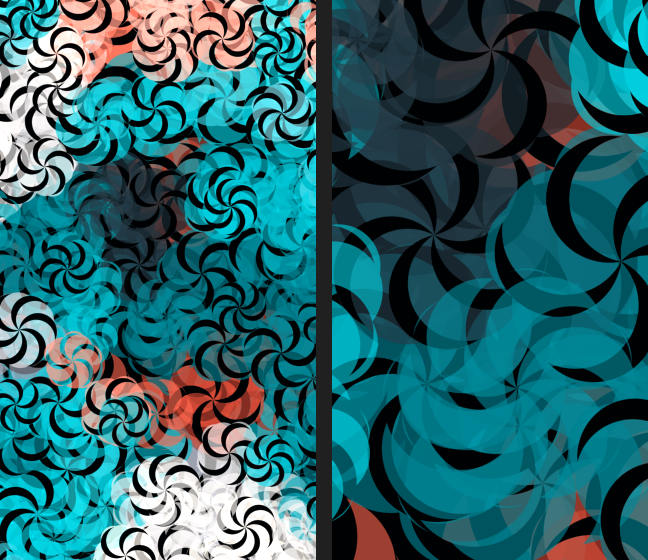
Left: the whole. Right: its middle third, enlarged.
A Shadertoy shader for this pattern:

```glsl
// Layers of translucent pinwheel flowers in teal, pale grey and coral on black.

const float PI = 3.14159265;
const int LAYERS = 7;
const float CELL_LARGE = 0.35;    // grid pitch of the lowest layer, in canvas widths
const float CELL_SMALL = 0.165;   // grid pitch of the top layer
const float JITTER = 0.7;         // scatter of centres inside their cells
const float LOBE_DISTANCE = 0.61; // centre of a round lobe, in flower radii
const float ARC_RADIUS = 0.465;   // circles through the hub that bound the sickles
const float SICKLE_TURN = 0.36;   // angle between the two arcs of a sickle
const float OPACITY = 0.8;
const float GLOW = 0.17;          // light added where flowers overlap
const float DARK_CUTS = 0.55;     // share of flowers whose sickles are black
const vec2 HOLLOW = vec2(0.43, 0.60);

const vec3 BLACK = vec3(0.0, 0.005, 0.01);
const vec3 INK = vec3(0.09, 0.15, 0.18);
const vec3 DEEP_TEAL = vec3(0.0, 0.41, 0.46);
const vec3 TEAL = vec3(0.0, 0.66, 0.71);
const vec3 AQUA = vec3(0.32, 0.87, 0.88);
const vec3 SLATE = vec3(0.58, 0.76, 0.80);
const vec3 MAUVE = vec3(0.48, 0.51, 0.57);
const vec3 SILVER = vec3(0.79, 0.78, 0.78);
const vec3 CREAM = vec3(0.94, 0.91, 0.87);
const vec3 RUST = vec3(0.65, 0.22, 0.16);
const vec3 CORAL = vec3(0.94, 0.43, 0.34);
const vec3 BLUSH = vec3(0.98, 0.68, 0.62);

vec3 hash3(vec3 p) {
    p = fract(p * vec3(0.1031, 0.1030, 0.0973));
    p += dot(p, p.yxz + 33.33);
    return fract((p.xxy + p.yxx) * p.zyx);
}

float noise(vec2 p, float seed) {
    vec2 i = floor(p), f = fract(p);
    f = f * f * (3.0 - 2.0 * f);
    float a = hash3(vec3(i, seed)).x;
    float b = hash3(vec3(i + vec2(1, 0), seed)).x;
    float c = hash3(vec3(i + vec2(0, 1), seed)).x;
    float d = hash3(vec3(i + vec2(1, 1), seed)).x;
    return mix(mix(a, b, f.x), mix(c, d, f.x), f.y);
}

vec2 rotate(vec2 p, float a) {
    float c = cos(a), s = sin(a);
    return vec2(c * p.x - s * p.y, s * p.x + c * p.y);
}

float disc(vec2 p, float centre, float radius, float blur) {
    return 1.0 - smoothstep(-blur, blur, length(p - vec2(centre, 0)) - radius);
}

// x: lit petals, y: overlap of lobes, z: sickles cut between petals
vec3 flower(vec2 p, float petals, float blur) {
    float sector = 2.0 * PI / petals;
    float lobeRadius = LOBE_DISTANCE * sin(PI / petals) * 1.09;
    p = rotate(p, -sector * round(atan(p.y, p.x) / sector));
    float lit = 0.0, total = 0.0, cut = 0.0;
    for (int k = -2; k <= 2; k++) {
        vec2 q = rotate(p, float(k) * sector);
        float lobe = disc(q, LOBE_DISTANCE, lobeRadius, blur);
        float arc = disc(q, ARC_RADIUS, ARC_RADIUS, blur);
        float turned = disc(rotate(q, -SICKLE_TURN), ARC_RADIUS, ARC_RADIUS, blur);
        lit = max(lit, max(lobe, turned));
        total += lobe;
        cut = max(cut, arc * (1.0 - turned));
    }
    return vec3(lit * (1.0 - cut), clamp(total - 1.0, 0.0, 1.0), cut);
}

vec3 ramp(vec3 shade, vec3 middle, vec3 light, float t) {
    return mix(mix(shade, middle, smoothstep(0.25, 0.55, t)), light, smoothstep(0.6, 0.9, t));
}

// Colour family and lightness follow the position of the flower's centre
vec3 flowerTint(vec2 c, float aspect, float level, vec3 rnd) {
    vec2 uv = vec2(c.x, c.y / aspect);
    float ends = smoothstep(0.06, 0.34, abs(uv.y - 0.46));
    float corner = smoothstep(0.5, 0.9, uv.x) * (1.0 - smoothstep(0.15, 0.35, uv.y));
    float light = 0.16 + 0.42 * ends - 0.25 * corner + 0.2 * level;
    light += 0.5 * (noise(c * 3.5, 3.0) - 0.5) + 0.3 * (rnd.x - 0.5);
    float warm = noise(c * 3.6, 17.0) + 0.16 * (uv.x - 0.5);
    float pale = noise(c * 3.0, 29.0) + 0.32 * (ends - 0.5) - 0.3 * (uv.x - 0.5);

    vec3 tint = ramp(DEEP_TEAL, TEAL, mix(AQUA, SLATE, step(0.5, rnd.y)), light);
    if (pale > 0.64) tint = ramp(MAUVE, SILVER, CREAM, light + 0.08);
    if (warm > 0.72) tint = ramp(RUST, CORAL, BLUSH, light + 0.05);
    vec2 away = (uv - HOLLOW) * vec2(1.0, aspect);
    float hollow = exp(-dot(away, away) * 28.0) + 0.3 * (noise(c * 5.0, 41.0) - 0.5);
    return mix(tint, INK * (0.8 + 0.5 * rnd.z), smoothstep(0.48, 0.56, hollow));
}

void mainImage(out vec4 fragColor, in vec2 fragCoord) {
    vec2 p = fragCoord / iResolution.x;
    float aspect = iResolution.y / iResolution.x;
    vec3 color = BLACK;

    for (int i = 0; i < LAYERS; i++) {
        float level = float(i) / float(LAYERS - 1);
        float pitch = mix(CELL_LARGE, CELL_SMALL, level);
        vec2 shift = vec2(0.37, 0.61) * float(i) + 5.0;
        vec2 home = floor(p / pitch + shift);
        for (int n = 0; n < 9; n++) {
            vec2 cell = home + vec2(n % 3 - 1, n / 3 - 1);
            vec3 place = hash3(vec3(cell, float(i) + 7.0));
            vec3 kind = hash3(vec3(cell, float(i) + 53.0));
            vec2 centre = (cell + 0.5 + JITTER * (place.xy - 0.5) - shift) * pitch;
            float radius = pitch * mix(0.5, 0.68, kind.x);
            vec2 q = (p - centre) / radius;
            if (place.z > mix(0.95, 0.42, level) || dot(q, q) > 1.1) continue;

            // Random turn, handedness and petal count
            q = rotate(q, kind.y * 2.0 * PI);
            if (kind.z > 0.5) q.y = -q.y;
            vec3 shape = flower(q, kind.y > 0.45 ? 6.0 : 5.0, 0.8 / (iResolution.x * radius));
            vec3 tint = flowerTint(centre, aspect, level, kind.zxy);
            tint *= 1.0 + 0.14 * shape.y;
            vec3 glowing = mix(color, tint, OPACITY) + GLOW * color;
            color = mix(color, glowing, shape.x);
            color = mix(color, BLACK, shape.z * step(fract(kind.x * 7.0), DARK_CUTS));
        }
    }
    fragColor = vec4(clamp(color, 0.0, 1.0), 1.0);
}
```
